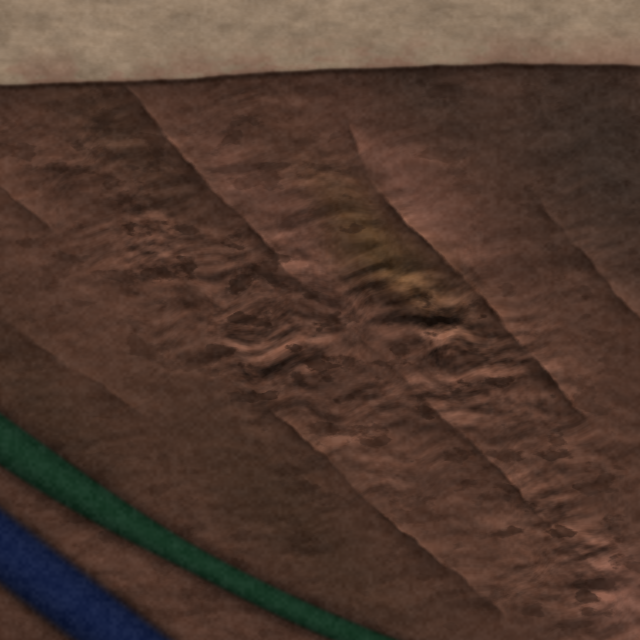
This texture is drawn by a Shadertoy shader. Its source:

```glsl
const vec3 ROCK = vec3(0.315, 0.215, 0.172);
const vec3 SHADE = vec3(0.140, 0.092, 0.070);
const vec3 PLASTER = vec3(0.550, 0.470, 0.390);
const vec3 GREEN = vec3(0.095, 0.190, 0.130);
const vec3 BLUE = vec3(0.080, 0.115, 0.225);
const vec3 OLIVE = vec3(0.310, 0.230, 0.140);
const vec3 ROSE = vec3(0.410, 0.280, 0.235);
const vec3 SLATE = vec3(0.215, 0.170, 0.145);
const vec3 EARTH = vec3(0.235, 0.170, 0.130);
const vec2 STRATA = vec2(0.72, -0.694);
const float RELIEF = 0.50;
const float GRAIN = 0.032;
const int RIDGES = 11;
// Crease segments: start, end
const vec4 RIDGE[RIDGES] = vec4[](
    vec4(0.195, 0.865, 0.312, 0.72), vec4(0.312, 0.72, 0.443, 0.583), vec4(0.443, 0.583, 0.677, 0.362),
    vec4(0.677, 0.362, 0.94, 0.095), vec4(0.545, 0.815, 0.573, 0.725), vec4(0.573, 0.725, 0.7, 0.59),
    vec4(0.7, 0.59, 0.92, 0.345), vec4(0.83, 0.7, 1.03, 0.475), vec4(0.417, 0.362, 0.78, 0.04),
    vec4(-0.03, 0.74, 0.085, 0.64), vec4(-0.03, 0.52, 0.235, 0.35));
const float STRENGTH[RIDGES] = float[](0.9, 1.1, 0.45, 0.65, 0.5, 0.9, 1.1, 0.6, 0.75, 0.6, 0.4);

float hash(vec2 p) {
    return fract(sin(dot(p, vec2(127.1, 311.7))) * 43758.5453);
}

float noise(vec2 p) {
    vec2 i = floor(p), f = fract(p);
    f = f * f * (3.0 - 2.0 * f);
    return mix(mix(hash(i), hash(i + vec2(1, 0)), f.x),
               mix(hash(i + vec2(0, 1)), hash(i + vec2(1, 1)), f.x), f.y);
}

float fbm(vec2 p) {
    float sum = 0.0;
    for (float amp = 0.5; amp > 0.03; amp *= 0.5) {
        sum += amp * noise(p);
        p = mat2(1.6, 1.1, -1.1, 1.6) * p + 7.3;
    }
    return sum;
}

// Soft ellipse aligned with the strata
float blob(vec2 p, vec2 center, vec2 size) {
    vec2 d = p - center;
    vec2 q = vec2(dot(d, STRATA), dot(d, vec2(-STRATA.y, STRATA.x))) / size;
    return exp(-dot(q, q));
}

// Crumbly height field, stretched sideways
float lumps(vec2 p) {
    vec2 q = vec2(p.x * 15.0, p.y * 31.0 - p.x * 5.0);
    return fbm(q + 0.7 * vec2(noise(p * 17.0), noise(p * 17.0 + 19.0)));
}

vec3 rock(vec2 p) {
    vec2 warp = vec2(fbm(p * 9.0), fbm(p * 9.0 + 31.0)) - 0.48;
    vec2 w = p + 0.06 * warp;
    // Broad stains
    vec3 col = ROCK * (0.82 + 0.36 * fbm(w * 7.0));
    col = mix(col, SLATE, 0.9 * blob(w, vec2(0.96, 0.77), vec2(0.22, 0.15)));
    col = mix(col, SLATE, 0.55 * blob(w, vec2(0.68, 0.86), vec2(0.14, 0.06)));
    col = mix(col, EARTH, 0.8 * blob(w, vec2(0.45, 0.2), vec2(0.3, 0.09)));
    col = mix(col, EARTH, 0.75 * blob(w, vec2(0.08, 0.36), vec2(0.22, 0.08)));
    col = mix(col, EARTH, 0.6 * blob(w, vec2(0.18, 0.8), vec2(0.2, 0.05)));
    col = mix(col, ROSE, 0.7 * blob(w, vec2(0.65, 0.71), vec2(0.17, 0.045)));
    col = mix(col, ROSE, 0.5 * blob(w, vec2(0.41, 0.67), vec2(0.2, 0.05)));
    col = mix(col, OLIVE, 0.7 * blob(w, vec2(0.6, 0.62), vec2(0.13, 0.05)));
    col = mix(col, ROSE * 1.15, 0.7 * blob(w, vec2(0.98, 0.07), vec2(0.08, 0.07)));
    // Rough bands lit from above, with scattered pits
    float rough = 0.22 + blob(p, vec2(0.36, 0.52), vec2(0.28, 0.09))
        + 0.8 * blob(p, vec2(0.67, 0.52), vec2(0.28, 0.08))
        + 0.6 * blob(p, vec2(0.85, 0.2), vec2(0.25, 0.1));
    rough = min(rough, 1.1) * (0.55 + 0.9 * noise(p * 13.0));
    float slope = lumps(p) - lumps(p + vec2(0.003, 0.009));
    col *= 1.0 + RELIEF * rough * clamp(slope * 5.5, -1.0, 1.3);
    float pit = smoothstep(0.58, 0.7, fbm(p * vec2(24.0, 42.0) + 4.0));
    col = mix(col, SHADE, 0.6 * pit * min(rough + 0.1, 1.0));
    col = mix(col, SHADE, 0.5 * blob(w, vec2(0.6, 0.55), vec2(0.045, 0.025)));
    col = mix(col, SHADE, 0.5 * blob(w, vec2(0.29, 0.54), vec2(0.04, 0.02)));
    // Broken creases: shadow below, worn lip above
    vec2 r = p + 0.022 * warp + 0.008 * (fbm(p * 45.0) - 0.48);
    float wearNoise = 0.25 + 1.3 * noise(p * 27.0);
    for (int i = 0; i < RIDGES; i++) {
        vec2 a = RIDGE[i].xy, span = RIDGE[i].zw - a, d = r - a;
        float len = length(span);
        vec2 t = span / len;
        float along = dot(d, t), side = dot(d, vec2(-t.y, t.x));
        float ends = smoothstep(-0.02, 0.02, along) * smoothstep(-0.02, 0.02, len - along);
        float wear = ends * STRENGTH[i] * wearNoise;
        float above = smoothstep(-0.003, 0.005, side);
        float fall = exp(min(side, 0.0) / 0.016);
        col = mix(col, SHADE, min(0.85, 0.75 * wear * (1.0 - above) * fall));
        col *= 1.0 + 0.32 * wear * above * exp(-max(side, 0.0) / 0.022);
    }
    return col;
}

// Rounded cable over its contact shadow
vec3 cable(vec3 col, float d, float radius, vec3 tint, float blur) {
    col *= 1.0 - 0.35 * exp(-pow(max(abs(d) - radius, 0.0) / 0.014, 2.0));
    float h = d / radius;
    return mix(col, tint * (1.08 - 0.38 * h * h + 0.1 * h), smoothstep(blur, -blur, abs(d) - radius));
}

void mainImage(out vec4 fragColor, in vec2 fragCoord) {
    vec2 p = fragCoord / iResolution.xy;
    vec3 col = rock(p);
    // Cables in the lower left
    float bend = p.y - (0.147 - 0.77 * p.x);
    col = cable(col, bend * 0.79, 0.046, BLUE, 0.010);
    float curve = p.y - (0.314 - 0.7 * p.x + 0.26 * p.x * p.x);
    float radius = mix(0.033, 0.019, smoothstep(0.0, 0.35, p.x));
    col = cable(col, curve / length(vec2(1.0, 0.52 * p.x - 0.7)), radius, GREEN, 0.005);
    // Plaster ledge and the dark line beneath it
    float over = p.y - 0.867 - 0.031 * smoothstep(0.0, 0.78, p.x) - 0.006 * (fbm(p.xx * 14.0) - 0.5);
    float speckle = fbm(p * vec2(32.0, 75.0)) - 0.48;
    vec3 plaster = PLASTER * (0.87 + 0.26 * fbm(p * vec2(10.0, 25.0)) + 0.26 * speckle);
    float soil = smoothstep(0.07, 0.0, over) * smoothstep(0.35, 0.6, fbm(p * 13.0 + 5.0) + 0.5 * speckle);
    plaster = mix(plaster, ROSE * 1.1, 0.5 * soil);
    col *= 1.0 - 0.25 * exp(min(over, 0.0) / 0.035);
    col = mix(col, plaster, smoothstep(-0.003, 0.004, over));
    col = mix(col, SHADE, 0.7 * exp(-pow((over + 0.002) / 0.005, 2.0)));
    col += GRAIN * (noise(p * 190.0) + noise(p * 95.0) - 1.0);
    fragColor = vec4(clamp(col, 0.0, 1.0), 1.0);
}
```
